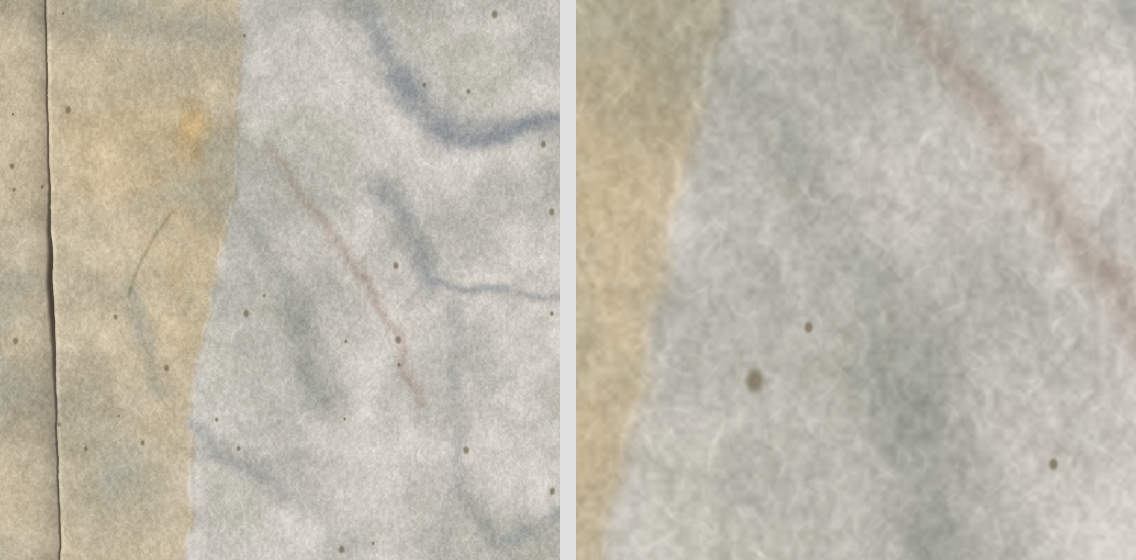
Left: the whole. Right: its middle third, enlarged.
Write a Shadertoy shader that draws this texture.

```glsl
// Aged fibrous paper: a tan strip with a dark split beside grey, ink-stained sheet.

float hash(vec2 p) {
    vec3 q = fract(p.xyx * 0.1031);
    q += dot(q, q.yzx + 33.33);
    return fract((q.x + q.y) * q.z);
}

float noise(vec2 p) {
    vec2 i = floor(p), f = fract(p);
    f = f * f * (3.0 - 2.0 * f);
    return mix(mix(hash(i), hash(i + vec2(1, 0)), f.x),
               mix(hash(i + vec2(0, 1)), hash(i + vec2(1, 1)), f.x), f.y);
}

float fbm(vec2 p) {
    float sum = 0.0, amp = 0.5;
    for (int i = 0; i < 5; i++) {
        sum += amp * noise(p);
        p = mat2(1.6, 1.2, -1.2, 1.6) * p + 7.3;
        amp *= 0.5;
    }
    return sum;
}

float segment(vec2 p, vec2 a, vec2 b) {
    vec2 d = b - a;
    return length(p - a - d * clamp(dot(p - a, d) / dot(d, d), 0.0, 1.0));
}

// Soft stroke that fades away from the line a-b
float stroke(vec2 p, vec2 a, vec2 b, float width) {
    float d = segment(p, a, b) / width;
    return exp(-d * d);
}

float blob(vec2 p, vec2 center, vec2 size) {
    vec2 d = (p - center) / size;
    return exp(-dot(d, d));
}

// Scattered short curved hairs, some lighter and some darker than the sheet
float fibres(vec2 p, float scale, float seed) {
    vec2 q = p * scale, cell = floor(q);
    float sum = 0.0;
    for (int y = -1; y <= 1; y++)
    for (int x = -1; x <= 1; x++) {
        vec2 id = cell + vec2(x, y);
        float r = hash(id + seed), tone = hash(id + seed + 41.0);
        float angle = 0.4 + 2.4 * hash(id + seed + 17.0);
        vec2 axis = vec2(cos(angle), sin(angle));
        vec2 d = q - id - vec2(r, hash(id + seed + 29.0));
        float along = dot(d, axis);
        float across = dot(d, vec2(-axis.y, axis.x)) + (r - 0.5) * 1.6 * along * along;
        float body = 1.0 - smoothstep(0.3, 0.75, abs(along));
        sum += body * exp(-across * across * 170.0) * (tone > 0.35 ? tone : -0.6);
    }
    return sum;
}

void mainImage(out vec4 fragColor, in vec2 fragCoord) {
    vec2 p = fragCoord / iResolution.xy;
    float cloud = fbm(p * 7.0 + 3.0), mottle = fbm(p * 26.0 + 11.0);
    vec2 w = p + 0.035 * (vec2(fbm(p * 18.0), fbm(p * 18.0 + 50.0)) - 0.48);

    // Two sheets, overlapping along a ragged edge
    float edge = 0.335 + 0.085 * smoothstep(0.2, 0.75, p.y) + 0.025 * (fbm(p.yy * vec2(9, 0)) - 0.5);
    float toEdge = p.x - edge;
    float tan_ = 1.0 - smoothstep(-0.006, 0.012, toEdge + 0.02 * (mottle - 0.5));
    vec3 grey = mix(vec3(0.765, 0.755, 0.715), vec3(0.835, 0.815, 0.785), smoothstep(0.25, 0.65, cloud));
    vec3 ochre = mix(vec3(0.715, 0.68, 0.595), vec3(0.80, 0.75, 0.65), smoothstep(0.25, 0.65, cloud));
    vec3 color = mix(grey, ochre, tan_);

    // Warm patches
    float warm = blob(w, vec2(0.22, 0.74), vec2(0.13, 0.12)) + blob(w, vec2(0.33, 0.55), vec2(0.06, 0.2));
    color += warm * tan_ * vec3(0.035, 0.01, -0.03);
    color += blob(w, vec2(0.342, 0.765), vec2(0.025, 0.05)) * vec3(0.05, -0.01, -0.08);

    // Blue-grey ink bleeding through
    float ink = stroke(w, vec2(0.63, 1.01), vec2(0.71, 0.86), 0.025) * 0.7;
    ink = max(ink, stroke(w, vec2(0.71, 0.87), vec2(0.79, 0.77), 0.032));
    ink = max(ink, stroke(w, vec2(0.80, 0.755), vec2(1.02, 0.78), 0.022));
    ink = max(ink, stroke(w, vec2(0.69, 0.66), vec2(0.77, 0.49), 0.025) * 0.75);
    ink = max(ink, stroke(w, vec2(0.77, 0.49), vec2(1.02, 0.472), 0.009) * 0.7);
    ink = max(ink, stroke(w, vec2(0.81, 0.46), vec2(0.82, 0.12), 0.016) * 0.4);
    ink = max(ink, stroke(w, vec2(0.82, 0.13), vec2(0.88, 0.03), 0.016) * 0.6);
    ink = max(ink, stroke(w, vec2(0.88, 0.03), vec2(1.02, 0.09), 0.014) * 0.6);
    ink = max(ink, stroke(w, vec2(0.34, 0.24), vec2(0.51, 0.12), 0.016) * 0.5);
    color = mix(color, vec3(0.54, 0.56, 0.575), ink * clamp(1.5 * mottle, 0.3, 1.0));

    // Green-grey mould
    float mould = stroke(w, vec2(0.43, 0.62), vec2(0.53, 0.46), 0.035) * 0.7;
    mould = max(mould, stroke(w, vec2(0.53, 0.46), vec2(0.575, 0.29), 0.042));
    mould = max(mould, stroke(w, vec2(0.19, 0.98), vec2(0.43, 0.93), 0.036) * 0.8);
    mould = max(mould, stroke(w, vec2(0.23, 0.49), vec2(0.29, 0.30), 0.018) * 0.6);
    mould = max(mould, blob(w, vec2(0.22, 0.14), vec2(0.08, 0.08)) * 0.7);
    mould = max(mould, blob(w, vec2(0.01, 0.49), vec2(0.06, 0.03)) * 0.8);
    mould = max(mould, smoothstep(0.52, 0.72, fbm(p * 6.0 + 80.0)) * 0.5);
    color = mix(color, vec3(0.58, 0.595, 0.55), mould * clamp(1.4 * mottle, 0.2, 0.9));

    // Reddish crease and thin dark fold
    float crease = stroke(w, vec2(0.48, 0.73), vec2(0.64, 0.51), 0.011) + stroke(w, vec2(0.65, 0.50), vec2(0.76, 0.28), 0.009);
    color = mix(color, vec3(0.65, 0.58, 0.54), 0.5 * crease);
    float bend = 0.012 * (1.0 - pow((p.y - 0.55) / 0.08, 2.0));
    color -= 0.09 * stroke(p + vec2(bend, 0), vec2(0.31, 0.62), vec2(0.23, 0.47), 0.003);

    // Grain and hairs
    color += 0.13 * (mottle - 0.48) + 0.07 * (noise(p * vec2(190, 130)) - 0.5) + 0.06 * (noise(p * 300.0) - 0.5);
    color += 0.034 * fibres(p, 48.0, 5.0) + 0.03 * fibres(p + 0.3, 75.0, 90.0) - 0.018;

    // Brown specks
    vec2 cell = floor(p * 22.0), spot = fract(p * 22.0) - 0.3 - 0.4 * hash(cell + 7.0);
    float size = 0.05 + 0.1 * hash(cell + 3.0);
    float speck = step(0.94, hash(cell + 61.0)) * (1.0 - smoothstep(size * 0.4, size * 1.4, length(spot * vec2(1.2, 0.9))));
    color = mix(color, vec3(0.42, 0.37, 0.28), 0.65 * speck);

    // Lit lip of the overlapping sheet
    color += 0.04 * exp(-pow(toEdge / 0.003, 2.0)) * noise(p.yy * vec2(14, 0));
    color -= 0.04 * exp(-pow((toEdge - 0.006) / 0.004, 2.0)) * noise(p.yy * vec2(11, 0) + 9.0);

    // Split: sharp right rim, shaded left side
    float rim = 0.109 - 0.028 * p.y + 0.006 * (fbm(p.yy * vec2(22, 0)) - 0.5);
    float side = p.x - rim, gap = 0.004 + 0.008 * blob(p, vec2(p.x, 0.48), vec2(1, 0.13));
    color *= 1.0 - 0.22 * exp(-abs(side) / 0.022) * step(side, 0.0);
    color += 0.06 * exp(-pow((side - 0.004) / 0.003, 2.0));
    float split = smoothstep(-gap * 1.3, -gap * 0.4, side) * (1.0 - smoothstep(-0.001, 0.0015, side));
    color = mix(color, vec3(0.24, 0.21, 0.17), split * (0.6 + 35.0 * (gap - 0.004)));

    fragColor = vec4(clamp(color, 0.0, 1.0), 1.0);
}
```
